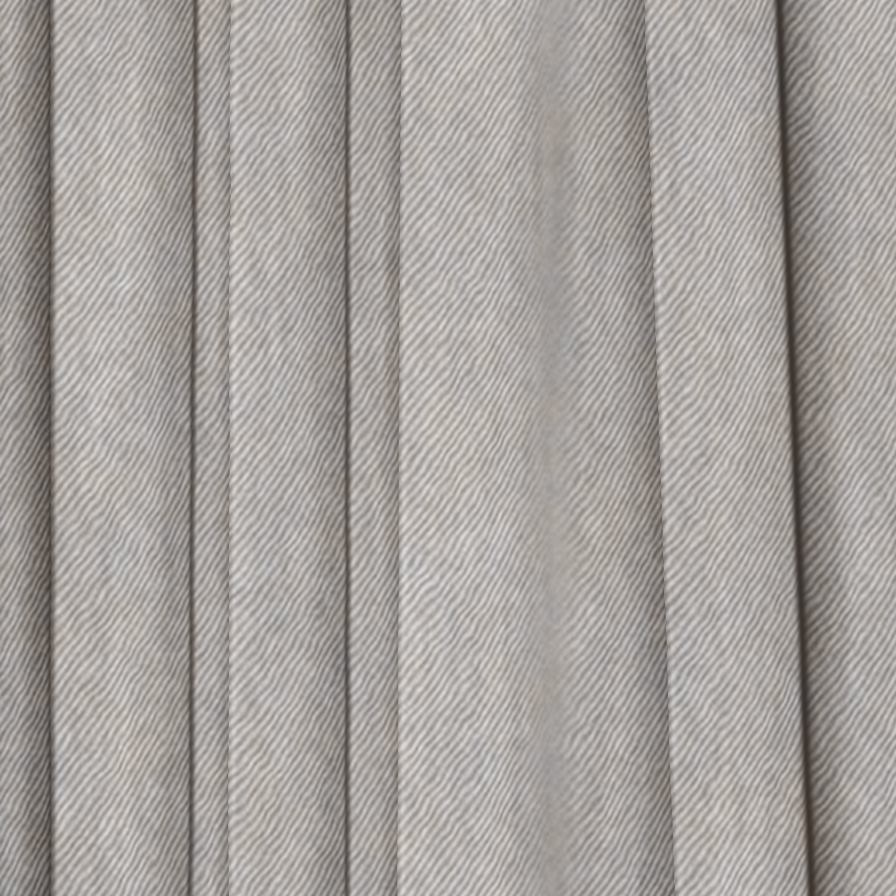
Give the GLSL for this texture, as a Shadertoy shader.

```glsl
// Draped grey-beige twill curtain with upright folds and fine diagonal ribs.

const vec3 SHADOW_COLOR = vec3(0.22, 0.19, 0.17);
const vec3 LIGHT_COLOR = vec3(0.80, 0.785, 0.775);
const float SHADOW_LEVEL = 0.22;
const float LIGHT_LEVEL = 0.80;
const vec2 RIB_COUNT = vec2(95.0, 70.0);   // ribs across and down
const float BLUR_CENTER = 0.615;           // valley where the ribs fade
const int FOLDS = 9;

// Fold borders: x at the bottom, x at the top, width of the crevice
const vec3 EDGES[FOLDS + 1] = vec3[](
    vec3(-0.050, -0.050, 0.002), vec3(0.057, 0.056, 0.0035),
    vec3(0.212, 0.218, 0.0028), vec3(0.255, 0.257, 0.0020),
    vec3(0.387, 0.388, 0.0028), vec3(0.443, 0.448, 0.0020),
    vec3(0.615, 0.615, 0.002), vec3(0.753, 0.719, 0.0022),
    vec3(0.905, 0.869, 0.0050), vec3(1.080, 1.060, 0.002));

// Brightness at the left, middle and right of a fold, crevice depth
const vec4 PROFILES[FOLDS] = vec4[](
    vec4(0.68, 0.65, 0.42, 0.0), vec4(0.70, 0.71, 0.56, 0.60),
    vec4(0.64, 0.67, 0.57, 0.70), vec4(0.72, 0.70, 0.56, 0.12),
    vec4(0.67, 0.67, 0.55, 0.70), vec4(0.72, 0.72, 0.64, 0.15),
    vec4(0.64, 0.67, 0.52, 0.0), vec4(0.69, 0.71, 0.63, 0.20),
    vec4(0.47, 0.69, 0.73, 0.95));

float hash(vec2 p) {
    return fract(sin(dot(p, vec2(127.1, 311.7))) * 43758.5453);
}

float noise(vec2 p) {
    vec2 cell = floor(p), f = fract(p);
    f = f * f * (3.0 - 2.0 * f);
    float low = mix(hash(cell), hash(cell + vec2(1, 0)), f.x);
    float high = mix(hash(cell + vec2(0, 1)), hash(cell + vec2(1, 1)), f.x);
    return mix(low, high, f.y);
}

float signedNoise(vec2 p) {
    return 2.0 * noise(p) - 1.0;
}

float bell(float d, float width) {
    return exp(-d * d / (width * width));
}

float edgeAt(vec3 edge, float y) {
    return mix(edge.x, edge.y, y) + 0.0008 * signedNoise(vec2(edge.x * 90.0, y * 14.0));
}

float foldShade(vec4 profile, float t) {
    float shade = mix(profile.x, profile.y, smoothstep(0.0, 0.38, t));
    return mix(shade, profile.z, smoothstep(0.55, 1.0, t));
}

// Diagonal ribs from -1 to 1, made uneven by the yarn
float ribs(vec2 p, vec2 count) {
    float wobble = 0.22 * signedNoise(p * vec2(70.0, 55.0))
                 + 0.30 * signedNoise(p * vec2(24.0, 9.0));
    float wave = cos(6.28318 * (p.x * count.x - p.y * count.y + wobble));
    return wave * (0.75 + 0.4 * noise(p * 110.0));
}

void mainImage(out vec4 fragColor, in vec2 fragCoord) {
    vec2 uv = fragCoord / iResolution.xy;
    float aa = 1.0 / iResolution.x;
    float shade = 0.65, clothX = uv.x, crevice = 0.0, rim = 0.0;

    // Lay the folds from left to right
    for (int i = 0; i < FOLDS; i++) {
        float left = edgeAt(EDGES[i], uv.y);
        float width = edgeAt(EDGES[i + 1], uv.y) - left;
        float d = uv.x - left;
        float t = clamp(d / width, 0.0, 1.0);
        float cover = smoothstep(-aa, aa, d);
        shade = mix(shade, foldShade(PROFILES[i], t), cover);
        // Ribs crowd together where the cloth turns away
        if (d > 0.0) clothX = left + width * t * (0.86 + 0.28 * t);
        float gapWidth = EDGES[i].z * (d > 0.0 ? 1.5 : 1.0);
        crevice = max(crevice, PROFILES[i].w * bell(d, gapWidth));
        rim += 0.04 * step(0.01, PROFILES[i].w) * bell(d - 0.006, 0.003);
    }

    // Woven surface
    vec2 cloth = vec2(clothX, uv.y);
    float blurred = bell(uv.x - BLUR_CENTER - 0.006 * signedNoise(uv * vec2(3.0, 30.0)), 0.026);
    float weave = 0.085 * ribs(cloth, RIB_COUNT) * (1.0 - 0.88 * blurred);
    float grain = 0.035 * signedNoise(uv * vec2(260.0, 230.0))
                + 0.025 * signedNoise(uv * vec2(120.0, 60.0));
    float slubs = 0.022 * signedNoise(uv * vec2(85.0, 10.0))
                + 0.015 * signedNoise(uv * vec2(9.0, 5.0));
    shade += weave + grain * (1.0 - 0.4 * blurred) + slubs + rim;
    shade = mix(shade, SHADOW_LEVEL, crevice);

    // Colour with faint warm and cool yarns
    float level = (shade - SHADOW_LEVEL) / (LIGHT_LEVEL - SHADOW_LEVEL);
    vec3 color = mix(SHADOW_COLOR, LIGHT_COLOR, clamp(level, -0.1, 1.1));
    float tint = 0.6 * signedNoise(uv * vec2(60.0, 35.0)) + 0.4 * signedNoise(uv * 13.0);
    color += vec3(0.012, 0.001, -0.014) * tint;
    fragColor = vec4(clamp(color, 0.0, 1.0), 1.0);
}
```
